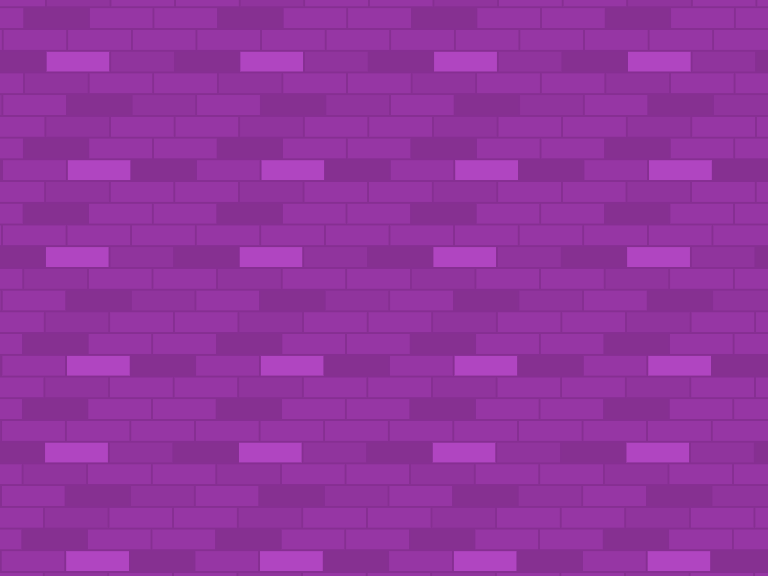
A WebGL 1 fragment shader for this pattern:

```glsl
precision highp float;
// Purple brick wall in a one-third stepped bond, with repeating dark and bright bricks.

uniform vec2 u_resolution;

#define BRICKS vec2(11.89, 26.52)
#define ORIGIN vec2(0.376, 0.336)
#define ROW_SHIFT 0.3346
#define BRICK_ASPECT 2.974
#define JOINT_WIDTH 0.09
#define BASE_COLOR vec3(0.590, 0.212, 0.644)
#define MUTED_COLOR vec3(0.565, 0.203, 0.615)
#define DARK_COLOR vec3(0.525, 0.190, 0.568)
#define BRIGHT_COLOR vec3(0.692, 0.270, 0.756)
#define JOINT_COLOR vec3(0.526, 0.184, 0.574)

// 1 when two whole numbers are equal
float same(float a, float b) {
  return 1.0 - step(0.5, abs(a - b));
}

// Shade of a brick within the block of 3 columns by 9 rows
vec3 brickColor(vec2 cell) {
  vec2 slot = mod(cell, vec2(3.0, 9.0));
  float id = slot.y * 3.0 + slot.x;
  float bright = same(id, 7.0) + same(id, 21.0);
  float dark = same(id, 0.0) + same(id, 6.0) + same(id, 14.0)
             + same(id, 20.0) + same(id, 22.0);
  float muted = same(id, 8.0) + same(id, 10.0) + same(id, 12.0)
              + same(id, 17.0) + same(id, 24.0);
  vec3 color = mix(BASE_COLOR, MUTED_COLOR, muted);
  color = mix(color, DARK_COLOR, dark);
  return mix(color, BRIGHT_COLOR, bright);
}

void main() {
  vec2 uv = gl_FragCoord.xy / u_resolution;

  // Rows count downward; each row steps left by about a third of a brick
  vec2 wall = vec2(uv.x, 1.0 - uv.y) * BRICKS - ORIGIN;
  float row = floor(wall.y);
  wall.x += row * ROW_SHIFT;
  vec2 cell = floor(wall);

  // Distance to the nearest joint centre, in row heights
  vec2 edge = 0.5 - abs(fract(wall) - 0.5);
  float joint = min(edge.x * BRICK_ASPECT, edge.y);
  float pixel = BRICKS.y / u_resolution.y;
  float halfJoint = 0.5 * JOINT_WIDTH;
  float face = smoothstep(halfJoint - 0.5 * pixel, halfJoint + 0.5 * pixel, joint);

  gl_FragColor = vec4(mix(JOINT_COLOR, brickColor(cell), face), 1.0);
}
```
